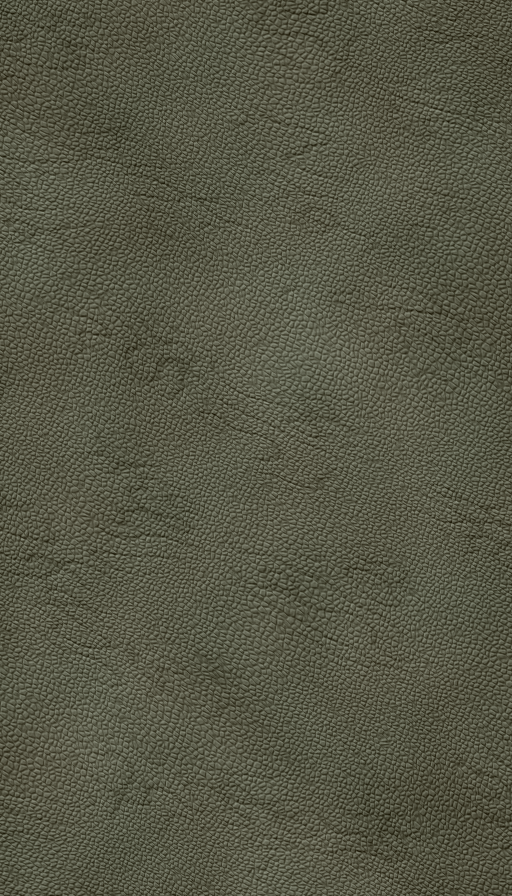
This texture is drawn by a Shadertoy shader. Its source:

```glsl
#define MID_COLOR vec3(0.340, 0.341, 0.272)
#define TONE_STEP vec3(0.053, 0.057, 0.057)
#define GRAIN_SCALE vec2(88.0, 116.0)
#define CREASE_SCALE vec2(9.0, 27.0)
#define CREASE_ANGLE -0.45
#define CREASE_DEPTH 0.7
#define LIGHT_STEP vec2(-0.0018, 0.0036)
#define RELIEF 1.9
#define GROOVE_SHADE 0.95
#define GRIT 1.4
#define MOTTLE 1.1

vec2 hash2(vec2 p) {
    vec3 q = fract(p.xyx * vec3(0.1031, 0.1030, 0.0973));
    q += dot(q, q.yzx + 33.33);
    return fract((q.xx + q.yz) * q.zy);
}

// Gradient noise, roughly -0.7 to 0.7
float cornerSlope(vec2 cell, vec2 offset) {
    float angle = 6.2832 * hash2(cell).x;
    return dot(vec2(cos(angle), sin(angle)), offset);
}

float noise(vec2 p) {
    vec2 i = floor(p), f = fract(p);
    vec2 u = f * f * f * (f * (f * 6.0 - 15.0) + 10.0);
    vec2 e = vec2(0.0, 1.0);
    return mix(
        mix(cornerSlope(i, f), cornerSlope(i + e.yx, f - e.yx), u.x),
        mix(cornerSlope(i + e.xy, f - e.xy), cornerSlope(i + e.yy, f - e.yy), u.x),
        u.y);
}

// Rounded pebbles: distance gap between the two nearest cell centres
float pebbles(vec2 p) {
    vec2 cell = floor(p), f = fract(p);
    float nearest = 8.0, second = 8.0;
    for (int y = -1; y <= 1; y++)
    for (int x = -1; x <= 1; x++) {
        vec2 o = vec2(x, y);
        float d = length(o + 0.1 + 0.8 * hash2(cell + o) - f);
        second = min(second, max(nearest, d));
        nearest = min(nearest, d);
    }
    return smoothstep(0.0, 0.5, second - nearest);
}

// Thin wrinkles along the zero lines of stretched noise, fading in patches
float creases(vec2 p) {
    float line = abs(noise(p * CREASE_SCALE + 17.0));
    float patchy = smoothstep(-0.25, 0.35, noise(p * vec2(4.0, 7.0) + 41.0));
    return patchy * (1.0 - smoothstep(0.0, 0.13, line));
}

// Leather height, with the grain flowing along the creases
float leather(vec2 p) {
    p += 0.06 * vec2(noise(p * 2.7 + 5.0), noise(p * 2.7 + 29.0));
    float c = cos(CREASE_ANGLE), s = sin(CREASE_ANGLE);
    vec2 flow = vec2(c * p.x + s * p.y, c * p.y - s * p.x);
    vec2 wobble = 0.35 * vec2(noise(flow * 40.0), noise(flow * 40.0 + 63.0));
    return pebbles(flow * GRAIN_SCALE + wobble) - CREASE_DEPTH * creases(flow);
}

void mainImage(out vec4 fragColor, in vec2 fragCoord) {
    vec2 p = fragCoord / iResolution.x;
    vec2 centered = fragCoord / iResolution.xy - 0.5;

    // Relief lit from above, with darker grooves
    float height = leather(p);
    float tone = RELIEF * (height - leather(p + LIGHT_STEP));
    tone += GROOVE_SHADE * (height - 0.5);

    // Fine grit, broad mottling and gently darker borders
    tone += GRIT * noise(p * 190.0);
    tone += MOTTLE * (noise(p * 2.6 + 8.0) + 0.5 * noise(p * 9.0));
    tone += 0.2 - 1.2 * dot(centered, centered);

    vec3 color = MID_COLOR + TONE_STEP * tone;
    color.r += 0.012 * noise(p * 6.0 + 80.0);
    fragColor = vec4(color, 1.0);
}
```
